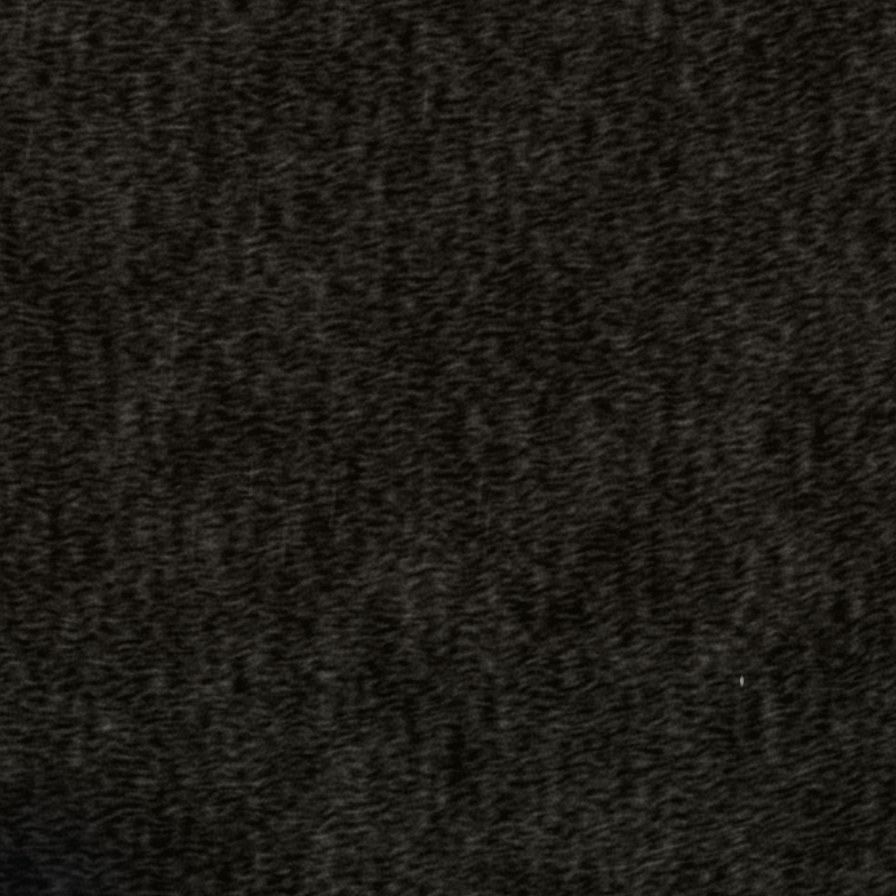
Reproduce this texture procedurally as a WebGL 1 fragment shader.

```glsl
precision highp float;
uniform vec2 u_resolution;

float hash(vec2 p) {
  vec3 q = fract(vec3(p.xyx) * 0.1031);
  q += dot(q, q.yzx + 33.33);
  return fract((q.x + q.y) * q.z);
}

float cornerSlope(vec2 cell, vec2 toPoint) {
  float angle = 6.2832 * hash(cell);
  return dot(vec2(cos(angle), sin(angle)), toPoint);
}

float gradientNoise(vec2 p) {
  vec2 i = floor(p), f = fract(p);
  vec2 u = f * f * f * (f * (f * 6.0 - 15.0) + 10.0);
  vec2 e = vec2(1.0, 0.0);
  float low = mix(cornerSlope(i, f), cornerSlope(i + e, f - e), u.x);
  float high = mix(cornerSlope(i + e.yx, f - e.yx), cornerSlope(i + 1.0, f - 1.0), u.x);
  return mix(low, high, u.y);
}

// Short crosswise yarns, tilting upward toward the right
float weave(vec2 p) {
  float lift = 0.06 * p.x + 0.11 * p.x * p.x;
  float wobble = 0.007 * gradientNoise(p * vec2(26.0, 17.0));
  vec2 q = vec2(p.x + 0.004 * gradientNoise(p * 30.0 + 70.0), p.y - lift + wobble);
  float coarse = gradientNoise(q * vec2(54.0, 142.0) + 11.0);
  float fine = gradientNoise(q * vec2(88.0, 185.0) + 43.0);
  return 0.14 * coarse + 0.075 * fine;
}

// Upright ribs and uneven pile
float pile(vec2 p) {
  float ribs = gradientNoise(p * vec2(58.0, 9.0) + 150.0);
  float tufts = gradientNoise(p * vec2(32.0, 24.0) + 210.0);
  float patches = gradientNoise(p * vec2(9.0, 7.0) + 310.0);
  return 0.055 * ribs + 0.05 * tufts + 0.045 * patches;
}

// Pale stray threads, mostly on the upper left
float strayThreads(vec2 p) {
  float sum = 0.0;
  for (int k = 0; k < 12; k++) {
    float id = float(k) * 7.0 + 3.0;
    float across = hash(vec2(id, 1.0));
    vec2 center = vec2(0.02 + 0.55 * across * across, 0.35 + 0.63 * hash(vec2(id, 2.0)));
    float halfLength = 0.02 + 0.035 * hash(vec2(id, 3.0));
    vec2 d = p - center;
    d.x -= 0.08 * d.y + 0.002 * gradientNoise(vec2(p.y * 30.0, id));
    float body = 1.0 - smoothstep(0.0008, 0.0034, abs(d.x));
    float ends = 1.0 - smoothstep(0.6 * halfLength, halfLength, abs(d.y));
    sum += body * ends * (0.6 + 0.9 * gradientNoise(vec2(id, p.y * 90.0)));
  }
  return max(sum, 0.0);
}

void main() {
  vec2 p = gl_FragCoord.xy / u_resolution;

  float grain = 0.055 * gradientNoise(p * 235.0 + 400.0);
  float relief = weave(p) + pile(p) + grain;
  float light = 0.101 + relief + 1.5 * relief * relief;
  light += 0.075 * strayThreads(p);

  // Dim, cooler lower left corner
  float corner = 1.0 - smoothstep(0.0, 0.26, length(p * vec2(0.8, 1.3)));
  light = max(light * (1.0 - 0.4 * corner), 0.03);

  // Warm brown above, olive below
  vec3 tint = mix(vec3(0.009, 0.003, -0.022), vec3(0.015, -0.001, -0.019), p.y);
  tint = mix(tint, vec3(-0.002, 0.0, 0.003), corner);
  vec3 color = light + tint;

  // Single lint fleck
  vec2 fleck = (p - vec2(0.828, 0.24)) / vec2(0.003, 0.008);
  color += 0.4 * (1.0 - smoothstep(0.3, 1.0, length(fleck)));

  gl_FragColor = vec4(clamp(color, 0.0, 1.0), 1.0);
}
```
